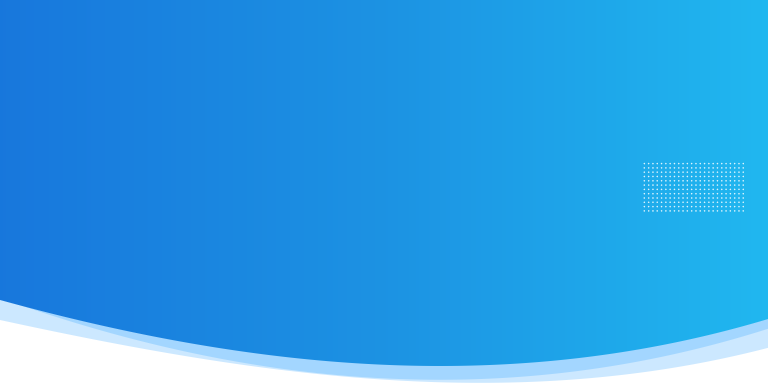
Give the GLSL for this background, as a Shadertoy shader.

```glsl
// Blue gradient panel with a curved lower edge, two pale swooshes and a dot grid.

// Colours
const vec3 GRAD_LEFT  = vec3(0.092, 0.467, 0.863);
const vec3 GRAD_MID   = vec3(0.110, 0.573, 0.888);
const vec3 GRAD_RIGHT = vec3(0.125, 0.718, 0.938);
const vec3 PAPER      = vec3(1.0);
const vec3 PALE_BAND  = vec3(0.80, 0.91, 1.0);
const vec3 LIGHT_BAND = vec3(0.64, 0.84, 1.0);

// Curves: lowest point (x, y), square term, cube term; unit = canvas height
const vec4 PANEL_EDGE = vec4(1.146, 0.0469, 0.1520, 0.0184);
const vec4 LIGHT_EDGE = vec4(1.146, 0.0110, 0.1736, 0.0099);
const vec4 PALE_EDGE  = vec4(1.250, 0.0030, 0.1405, 0.0286);

// Dot grid
const vec2  GRID_ORIGIN = vec2(1.678, 0.4508);
const vec2  GRID_COUNT  = vec2(24.0, 12.0);
const float GRID_STEP   = 0.0112;
const float DOT_RADIUS  = 0.0019;
const float DOT_OPACITY = 0.85;

// Coverage of the area above a cubic curve, smoothed over one pixel
float aboveCurve(vec2 p, vec4 curve, float pixel) {
    float d = p.x - curve.x;
    float height = curve.y + d * d * (curve.z + curve.w * d);
    float slope = d * (2.0 * curve.z + 3.0 * curve.w * d);
    float dist = (p.y - height) / sqrt(1.0 + slope * slope);
    return clamp(0.5 + dist / pixel, 0.0, 1.0);
}

// Three-stop horizontal gradient
vec3 panelGradient(float t) {
    vec3 leftHalf = mix(GRAD_LEFT, GRAD_MID, clamp(t * 2.0, 0.0, 1.0));
    return mix(leftHalf, GRAD_RIGHT, clamp(t * 2.0 - 1.0, 0.0, 1.0));
}

// Coverage of the nearest dot in a bounded grid
float dotGrid(vec2 p, float pixel) {
    vec2 local = (p - GRID_ORIGIN) / GRID_STEP;
    vec2 cell = clamp(floor(local + 0.5), vec2(0.0), GRID_COUNT - 1.0);
    float dist = length(local - cell) * GRID_STEP - DOT_RADIUS;
    return clamp(0.5 - dist / pixel, 0.0, 1.0);
}

void mainImage(out vec4 fragColor, in vec2 fragCoord) {
    float pixel = 1.0 / iResolution.y;
    vec2 p = fragCoord * pixel;

    // Layers from back to front
    vec3 color = mix(PAPER, PALE_BAND, aboveCurve(p, PALE_EDGE, pixel));
    color = mix(color, LIGHT_BAND, aboveCurve(p, LIGHT_EDGE, pixel));
    vec3 panel = panelGradient(fragCoord.x / iResolution.x);
    color = mix(color, panel, aboveCurve(p, PANEL_EDGE, pixel));
    color = mix(color, PAPER, DOT_OPACITY * dotGrid(p, pixel));

    fragColor = vec4(color, 1.0);
}
```
